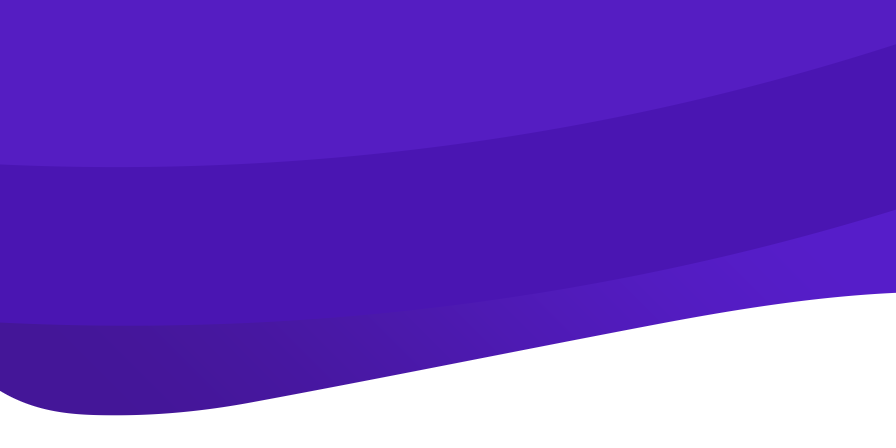
Write a Shadertoy shader that draws this background.

```glsl
// Cubic through a and b, each given as (x, height, slope)
float hermite(float x, vec3 a, vec3 b) {
    float span = b.x - a.x;
    float t = clamp((x - a.x) / span, 0.0, 1.0);
    float rise = t * t * (3.0 - 2.0 * t);
    float bend = t * (1.0 - t) * ((1.0 - t) * a.z - t * b.z);
    return mix(a.y, b.y, rise) + span * bend;
}

// Height of the wavy lower border
float waveHeight(float x) {
    vec3 trough = vec3(0.260, 0.073, 0.0);
    vec3 rampStart = vec3(0.560, 0.1016, 0.185);
    vec3 rampEnd = vec3(1.458, 0.2747, 0.190);
    if (x < trough.x) return hermite(x, vec3(0.0, 0.1276, -0.6), trough);
    if (x < rampStart.x) return hermite(x, trough, rampStart);
    if (x < rampEnd.x) return hermite(x, rampStart, rampEnd);
    return hermite(x, rampEnd, vec3(2.0, 0.3464, 0.046));
}

// Coverage of a shape whose signed distance is negative inside
float fill(float dist) {
    return clamp(0.5 - dist * iResolution.y, 0.0, 1.0);
}

float disc(vec2 p, vec2 center, float radius) {
    return fill(length(p - center) - radius);
}

void mainImage(out vec4 fragColor, in vec2 fragCoord) {
    vec2 p = fragCoord / iResolution.y;

    // Diagonal gradient of the lowest layer
    vec3 indigo = vec3(0.266, 0.086, 0.595);
    vec3 violet = vec3(0.338, 0.114, 0.790);
    vec3 color = mix(indigo, violet, smoothstep(0.0, 1.0, 0.1 + 0.8 * clamp((p.x + p.y - 0.45) / 1.75, -0.125, 1.125)));

    // Two broad arcs from huge discs
    color = mix(color, vec3(0.290, 0.082, 0.700), disc(p, vec2(0.286, 6.073), 5.80));
    color = mix(color, vec3(0.333, 0.112, 0.762), disc(p, vec2(0.260, 6.283), 5.656));

    // White below the wave, with the slope-corrected distance
    float slope = (waveHeight(p.x + 0.002) - waveHeight(p.x - 0.002)) / 0.004;
    float waveDistance = (p.y - waveHeight(p.x)) / sqrt(1.0 + slope * slope);
    color = mix(color, vec3(1.0), fill(waveDistance));

    fragColor = vec4(color, 1.0);
}
```
